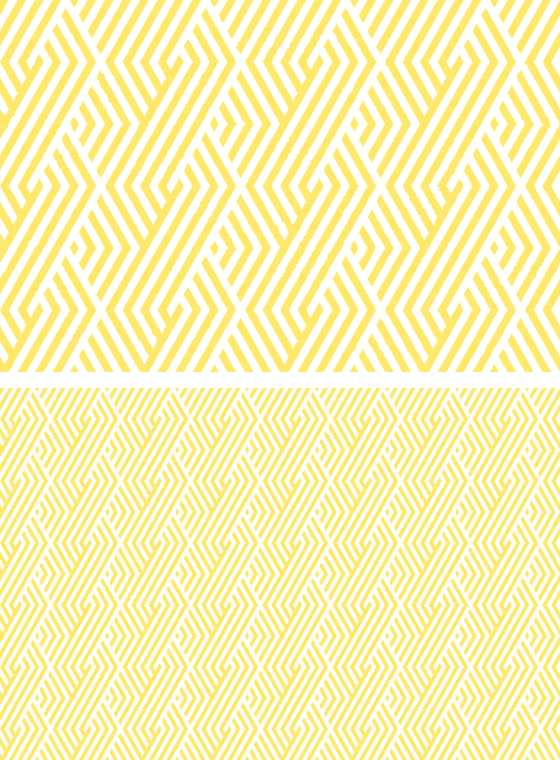
Top: one tile. Bottom: repeated 2 by 2.
Give the GLSL for this pattern, as a WebGL 1 fragment shader.

```glsl
precision highp float;
// Interlocking diagonal stripes: yellow and white chevrons folded into a woven lattice.

uniform vec2 u_resolution;

const vec2 REPEATS = vec2(4.0, 3.0);    // tiles across and down
const vec2 TILE = vec2(8.0, 4.0);       // tile size in stripe periods
const float CROSSING = 5.75;            // horizontal place of the white crossing
const float HALF_WIDTH = 0.247;         // half width of a yellow stripe
const vec3 WHITE = vec3(1.0, 1.0, 0.99);
const vec3 YELLOW = vec3(1.0, 0.91, 0.43);
const vec3 DEEP_YELLOW = vec3(0.99, 0.91, 0.40);
const int SAMPLES = 4;

float hash(vec2 p) {
  return fract(sin(dot(p, vec2(127.1, 311.7))) * 43758.5453);
}

// Value noise over the unit canvas that wraps after a whole number of cells
float wrappedNoise(vec2 uv, vec2 cells) {
  vec2 p = uv * cells;
  vec2 i = floor(p);
  vec2 f = fract(p);
  f = f * f * (3.0 - 2.0 * f);
  float low = mix(hash(mod(i, cells)), hash(mod(i + vec2(1.0, 0.0), cells)), f.x);
  float high = mix(hash(mod(i + vec2(0.0, 1.0), cells)), hash(mod(i + 1.0, cells)), f.x);
  return mix(low, high, f.y);
}

// 1 inside a yellow stripe, 0 in the white gap
float stripe(float t) {
  return step(abs(fract(t) - 0.5), HALF_WIDTH);
}

// Chooses rising or falling stripes within one tile
float lattice(vec2 p) {
  float x = mod(p.x - CROSSING, TILE.x);
  float y = 0.5 * TILE.y - mod(p.y, TILE.y);
  float rising = x + y;
  float falling = x - y;
  float wrapped = mod(rising, TILE.x);
  bool lowerBand = y > 0.0 && wrapped > 0.25 && wrapped < 4.25;
  bool upperWedge = y <= 0.0 && rising > 4.25 && falling < 8.25;
  return stripe(lowerBand || upperWedge ? falling : rising);
}

// Slightly ragged edges, stronger in a few patches
float raggedOffset(vec2 uv) {
  float patches = smoothstep(0.62, 0.85, wrappedNoise(uv, vec2(16.0, 18.0)));
  float grain = wrappedNoise(uv, vec2(320.0, 212.0)) - 0.5;
  return grain * mix(0.03, 0.13, patches);
}

void main() {
  // Average a grid of samples to smooth every stripe edge and end
  float coverage = 0.0;
  for (int j = 0; j < SAMPLES; j++) {
    for (int i = 0; i < SAMPLES; i++) {
      vec2 offset = (vec2(float(i), float(j)) + 0.5) / float(SAMPLES) - 0.5;
      vec2 uv = (gl_FragCoord.xy + 1.2 * offset) / u_resolution;
      vec2 p = uv * REPEATS * TILE;
      p.x += raggedOffset(uv);
      coverage += lattice(p);
    }
  }
  coverage /= float(SAMPLES * SAMPLES);

  // Faint tone change in the yellow ink
  vec2 canvas = gl_FragCoord.xy / u_resolution;
  float tone = smoothstep(0.55, 0.75, wrappedNoise(canvas, vec2(96.0, 64.0)));
  vec3 ink = mix(YELLOW, DEEP_YELLOW, tone);
  gl_FragColor = vec4(mix(WHITE, ink, coverage), 1.0);
}
```
